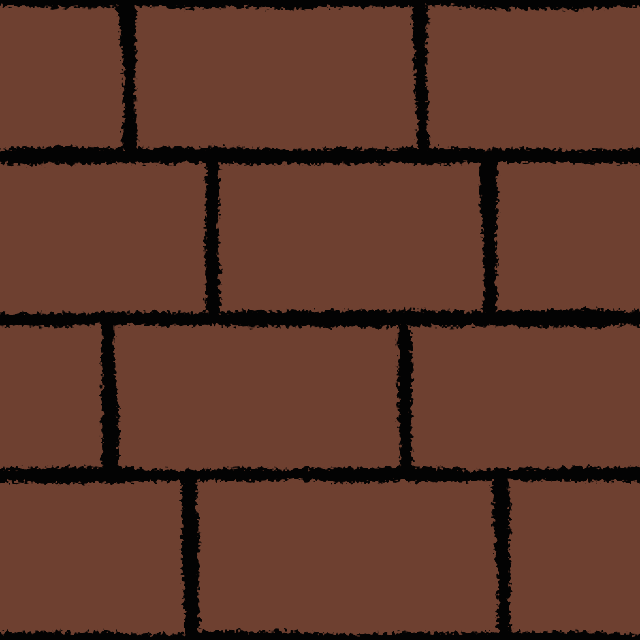
This texture is drawn by a WebGL 2 fragment shader. Its source:

```glsl
#version 300 es
precision highp float;
// Four staggered courses of flat brown bricks parted by rough black joints.
// Each joint is a distance to a slightly slanted line; slow noise swells it
// and fine two-dimensional noise frays its edges.

uniform vec2 u_resolution;
out vec4 fragColor;

float hash(vec2 p) {
    return fract(sin(dot(p, vec2(127.1, 311.7))) * 43758.5453);
}

float noise(vec2 p) {
    vec2 cell = floor(p);
    vec2 f = fract(p);
    f = f * f * (3.0 - 2.0 * f);
    float low = mix(hash(cell), hash(cell + vec2(1, 0)), f.x);
    float high = mix(hash(cell + vec2(0, 1)), hash(cell + vec2(1, 1)), f.x);
    return mix(low, high, f.y);
}

// Distance to a joint: across is measured from its axis, along runs down it
float jointDistance(float across, float along, float seed) {
    float wobble = 0.003 * (noise(vec2(along * 11.0, seed + 40.0)) - 0.5);
    float swell = 0.0055 * (noise(vec2(along * 13.0, seed)) - 0.5)
                + 0.0020 * (noise(vec2(along * 50.0, seed + 20.0)) - 0.5);
    return abs(across + wobble) - 0.0112 - swell;
}

void main() {
    vec2 uv = gl_FragCoord.xy / u_resolution;

    // Bed joints: nearest of the evenly spaced lines, each a little displaced
    vec4 bedShift = vec4(0.0005, 0.0080, 0.0015, 0.0065);
    int bed = int(floor(uv.y * 4.0 + 0.5));
    float bedY = float(bed) * 0.25 + bedShift[bed % 4];
    float d = jointDistance(uv.y - bedY, uv.x, float(bed % 4) * 3.0 + 1.0);

    // Upright joints: two per course, leaning slightly
    int course = clamp(uv.y > bedY ? bed : bed - 1, 0, 3);
    vec4 leftX = vec4(0.298, 0.171, 0.332, 0.201);
    vec4 rightX = vec4(0.785, 0.633, 0.765, 0.658);
    vec4 lean = vec4(0.024, 0.024, 0.003, 0.020);
    float rise = uv.y - (float(course) + 0.5) * 0.25;
    for (int i = 0; i < 2; i++) {
        float x = i == 0 ? leftX[course] : rightX[course];
        float across = uv.x - x + lean[course] * rise;
        float seed = float(course * 2 + i) * 5.0 + 60.0;
        d = min(d, jointDistance(across, uv.y, seed) - 0.004 * rise);
    }

    // Frayed edges with a few loose specks
    d += 0.0075 * (noise(uv * 340.0) - 0.5);
    d += 0.0050 * (noise(uv * 160.0 + 17.0) - 0.5);

    float smoothing = 0.8 / u_resolution.y;
    vec3 mortar = vec3(0.012, 0.010, 0.010);
    vec3 brick = vec3(0.430, 0.250, 0.188);
    fragColor = vec4(mix(mortar, brick, smoothstep(-smoothing, smoothing, d)), 1.0);
}
```
